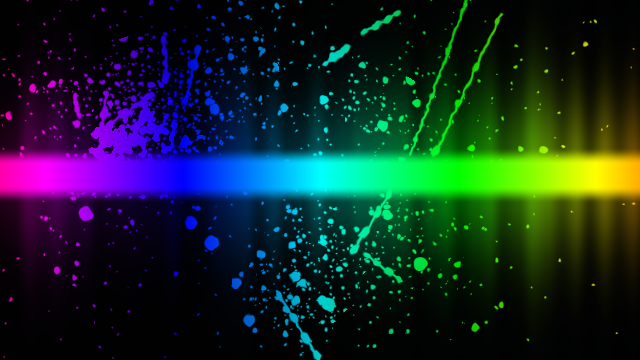
A WebGL 2 fragment shader for this background:

```glsl
#version 300 es
precision highp float;

uniform vec2 u_resolution;
out vec4 outColor;

// Band and curtain glow, in units of the canvas height
const float BAND_Y = 0.513;
const float BAND_CORE = 0.030;
const float BAND_EDGE = 0.078;
const float GLOW_REACH = 0.21;
const float STREAK_FREQ = 25.0;
const vec3 BACKDROP = vec3(0.003, 0.005, 0.006);

// Hue in sixths of the colour wheel, falling from left to right
const float HUE_LEFT = 5.33;
const float HUE_SPAN = 4.65;

// Paint
const float STROKE_WIDTH = 0.0035;
const float BEAD_RADIUS = 0.012;
const float WOBBLE = 0.007;
const vec2 SPLAT_CENTER = vec2(0.41, 0.63);
const vec2 SPLAT_SIZE = vec2(0.19, 0.13);
const int LAYERS = 5;

// Spray clusters: centre, radius, strength
const vec4 CLUSTERS[9] = vec4[9](
  vec4(0.42, 0.70, 0.16, 0.75), vec4(0.90, 0.30, 0.15, 0.36),
  vec4(1.05, 0.66, 0.15, 0.25), vec4(0.65, 0.78, 0.20, 0.20),
  vec4(0.30, 0.40, 0.18, 0.14), vec4(1.10, 0.32, 0.14, 0.28),
  vec4(0.82, 0.17, 0.13, 0.36), vec4(0.12, 0.75, 0.16, 0.16),
  vec4(1.25, 0.72, 0.20, 0.07));

// Flung strokes: start and end
const vec4 STROKES[12] = vec4[12](
  vec4(1.296, 1.000, 1.141, 0.572), vec4(1.392, 0.960, 1.204, 0.565),
  vec4(1.088, 0.472, 0.981, 0.301), vec4(1.014, 0.294, 1.116, 0.218),
  vec4(0.769, 0.190, 0.887, 0.000), vec4(1.007, 0.907, 1.111, 0.968),
  vec4(0.903, 0.824, 0.963, 0.866), vec4(0.551, 0.873, 0.514, 0.711),
  vec4(0.456, 0.896, 0.461, 0.780), vec4(0.208, 0.734, 0.218, 0.676),
  vec4(0.296, 0.745, 0.278, 0.595), vec4(0.301, 0.653, 0.417, 0.734));

// Heavy drops: centre, radius
const vec3 DROPS[14] = vec3[14](
  vec3(0.238, 0.405, 0.020), vec3(0.530, 0.380, 0.018),
  vec3(0.588, 0.326, 0.020), vec3(0.690, 0.111, 0.016),
  vec3(1.167, 0.266, 0.019), vec3(0.914, 0.155, 0.019),
  vec3(0.819, 0.231, 0.014), vec3(0.789, 0.699, 0.012),
  vec3(0.090, 0.755, 0.010), vec3(1.157, 0.713, 0.010),
  vec3(0.597, 0.697, 0.014), vec3(0.157, 0.248, 0.009),
  vec3(0.812, 0.319, 0.011), vec3(1.319, 0.090, 0.010));

float hash(vec2 p) {
  return fract(sin(dot(p, vec2(127.1, 311.7))) * 43758.5453);
}

float noise(vec2 p) {
  vec2 i = floor(p), f = fract(p);
  f = f * f * (3.0 - 2.0 * f);
  return mix(mix(hash(i), hash(i + vec2(1, 0)), f.x),
             mix(hash(i + vec2(0, 1)), hash(i + vec2(1, 1)), f.x), f.y);
}

vec3 spectrum(float u) {
  float hue = HUE_LEFT - HUE_SPAN * u;
  return clamp(abs(mod(hue + vec3(0, 4, 2), 6.0) - 3.0) - 1.0, 0.0, 1.0);
}

// Distance to the strokes, each strung with four beads
float strokeDistance(vec2 p) {
  float d = 1.0;
  for (int i = 0; i < 12; i++) {
    vec2 a = STROKES[i].xy, ab = STROKES[i].zw - a;
    float t = clamp(dot(p - a, ab) / dot(ab, ab), 0.0, 1.0);
    d = min(d, length(p - a - ab * t) - STROKE_WIDTH);
    for (int j = 0; j < 4; j++) {
      float h = hash(vec2(i, j));
      float along = 0.03 + 0.29 * float(j) + 0.08 * h;
      vec2 q = p - a - ab * along;
      q -= 0.4 * ab * dot(q, ab) / dot(ab, ab);
      d = min(d, length(q) - BEAD_RADIUS * mix(0.5, 1.0, h));
    }
  }
  return d;
}

// Distance to random droplets in grids of growing cell size
float sprayDistance(vec2 p) {
  float density = 0.015, d = 1.0, size = 0.016;
  for (int i = 0; i < 9; i++) {
    vec2 q = (p - CLUSTERS[i].xy) / CLUSTERS[i].z;
    density += CLUSTERS[i].w * exp(-dot(q, q));
  }
  for (int i = 0; i < LAYERS; i++) {
    vec2 cell = floor(p / size) + 57.0 * float(i);
    vec2 jitter = vec2(hash(cell + 3.1), hash(cell + 7.7)) - 0.5;
    float r = size * mix(0.10, 0.27, pow(hash(cell + 11.3), 2.0));
    float dropD = length((fract(p / size) - 0.5 - 0.45 * jitter) * size) - r;
    if (hash(cell) < density * 0.75) d = min(d, dropD);
    size *= 1.4;
  }
  return d;
}

// Ragged pool of paint resting on the band
float splatCover(vec2 p) {
  vec2 q = (p - SPLAT_CENTER) / SPLAT_SIZE;
  vec2 k = (p - vec2(0.30, 0.58)) / vec2(0.09, 0.08);
  float mass = 0.48 * exp(-dot(q, q)) + 0.25 * exp(-dot(k, k));
  vec2 s = vec2(p.x - 0.4 * p.y, p.y * 0.7 + p.x * 0.3);
  float n = 0.6 * noise(s * 48.0) + 0.4 * noise(s * 105.0);
  return smoothstep(-0.03, 0.03, n + mass - 1.03) * step(BAND_Y, p.y);
}

void main() {
  vec2 p = gl_FragCoord.xy / u_resolution.y;
  float u = gl_FragCoord.x / u_resolution.x;
  float px = 1.0 / u_resolution.y;
  float dy = abs(p.y - BAND_Y);
  vec3 tint = spectrum(u);

  // Curtain of vertical streaks, strongest at the right
  float streak = 0.6 * noise(vec2(p.x * STREAK_FREQ, 2.0))
               + 0.4 * noise(vec2(p.x * STREAK_FREQ * 0.35, 9.0));
  float reach = GLOW_REACH * mix(0.75, 1.2, streak);
  float dip = exp(-pow((u - 0.25) / 0.11, 2.0));
  float strength = mix(0.36, 0.58, u) - 0.16 * dip;
  float glow = strength * mix(0.3, 1.15, streak) * exp(-pow(dy / reach, 2.0));
  vec3 color = BACKDROP + tint * glow;

  // Paint, with a wobbled domain for uneven rims
  vec2 warp = vec2(noise(p * 75.0), noise(p * 75.0 + 31.0)) - 0.5;
  vec2 q = p + WOBBLE * warp;
  float d = min(strokeDistance(q), sprayDistance(q));
  for (int i = 0; i < 14; i++) d = min(d, length(q - DROPS[i].xy) - DROPS[i].z);
  float paint = max(smoothstep(px, -px, d), splatCover(p));
  color = mix(color, tint * mix(0.95, 0.8, smoothstep(0.1, 0.4, dy)), paint);

  // Bright band over everything
  float band = 1.0 - smoothstep(BAND_CORE, BAND_EDGE, dy);
  color = mix(color, tint, band);

  outColor = vec4(color, 1.0);
}
```
